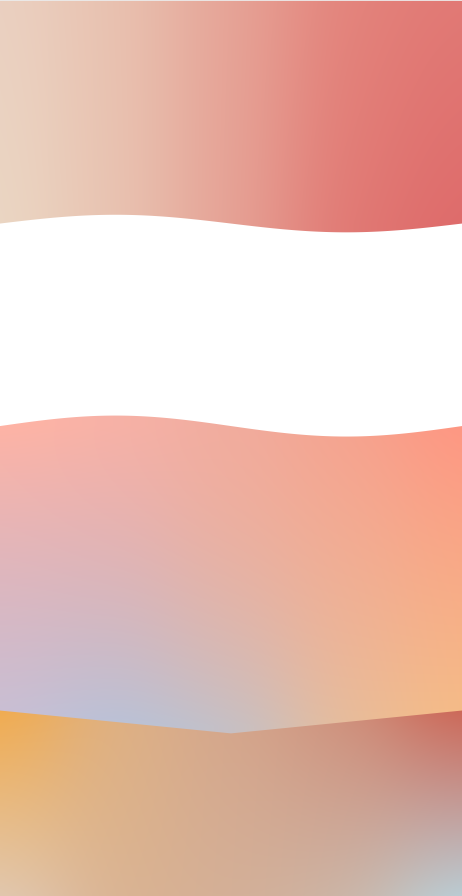
This background is drawn by a WebGL 2 fragment shader. Its source:

```glsl
#version 300 es
precision highp float;

uniform vec2 u_resolution;
out vec4 fragColor;

const float TAU = 6.2831853;

// Five evenly spaced colours blended by normalised Gaussian weights
vec3 softRamp(float x, vec3 stops[5]) {
    vec3 sum = vec3(0.0);
    float total = 0.0;
    for (int i = 0; i < 5; i++) {
        float d = (x * 4.0 - float(i)) * 1.4;
        float weight = exp(-d * d);
        sum += stops[i] * weight;
        total += weight;
    }
    return sum / total;
}

// Smooth curve through three colours at t = 0, 0.5 and 1
vec3 curveThrough(vec3 a, vec3 b, vec3 c, float t) {
    return a * (1.0 - t) * (1.0 - 2.0 * t) + b * 4.0 * t * (1.0 - t) + c * t * (2.0 * t - 1.0);
}

float waveEdge(float x, float level, float height) {
    return level - height * sin(TAU * x);
}

float foldEdge(float x, float level, float drop) {
    return level + drop * (1.0 - abs(2.0 * x - 1.0));
}

// Antialiased coverage of the area below an edge
float below(float depth, float edge, float pixel) {
    return clamp((depth - edge) / pixel + 0.5, 0.0, 1.0);
}

vec3 roseBand(float x, float t) {
    vec3 upper = softRamp(x, vec3[5](
        vec3(0.92, 0.82, 0.76), vec3(0.91, 0.76, 0.69), vec3(0.90, 0.64, 0.59),
        vec3(0.89, 0.51, 0.48), vec3(0.88, 0.47, 0.455)));
    vec3 lower = softRamp(x, vec3[5](
        vec3(0.92, 0.845, 0.77), vec3(0.91, 0.765, 0.695), vec3(0.90, 0.635, 0.585),
        vec3(0.88, 0.47, 0.45), vec3(0.87, 0.415, 0.415)));
    return mix(upper, lower, t);
}

vec3 pastelBand(float x, float t) {
    vec3 coral = softRamp(x, vec3[5](
        vec3(1.00, 0.705, 0.645), vec3(0.965, 0.695, 0.655), vec3(0.94, 0.675, 0.62),
        vec3(0.96, 0.64, 0.56), vec3(1.00, 0.585, 0.505)));
    vec3 blush = softRamp(x, vec3[5](
        vec3(0.87, 0.715, 0.745), vec3(0.855, 0.71, 0.73), vec3(0.895, 0.70, 0.65),
        vec3(0.94, 0.685, 0.58), vec3(0.975, 0.665, 0.52)));
    vec3 mist = softRamp(x, vec3[5](
        vec3(0.79, 0.75, 0.835), vec3(0.715, 0.76, 0.85), vec3(0.77, 0.75, 0.775),
        vec3(0.91, 0.735, 0.60), vec3(0.965, 0.74, 0.52)));
    return curveThrough(coral, blush, mist, t);
}

vec3 amberBand(float x, float t) {
    vec3 upper = softRamp(x, vec3[5](
        vec3(0.95, 0.67, 0.29), vec3(0.87, 0.695, 0.52), vec3(0.83, 0.65, 0.55),
        vec3(0.81, 0.57, 0.49), vec3(0.80, 0.39, 0.33)));
    vec3 lower = softRamp(x, vec3[5](
        vec3(0.885, 0.79, 0.695), vec3(0.855, 0.70, 0.565), vec3(0.83, 0.685, 0.59),
        vec3(0.80, 0.70, 0.64), vec3(0.72, 0.81, 0.85)));
    return mix(upper, lower, t);
}

void main() {
    vec2 uv = gl_FragCoord.xy / u_resolution;
    float x = uv.x;
    float depth = 1.0 - uv.y;
    float pixel = 1.0 / u_resolution.y;

    // Band boundaries, measured down from the top
    float whiteTop = waveEdge(x, 0.2495, 0.0098);
    float pastelTop = waveEdge(x, 0.4755, 0.0117);
    float amberTop = foldEdge(x, 0.793, 0.0255);

    // Layers from top to bottom
    vec3 color = roseBand(x, clamp(depth / 0.25, 0.0, 1.0));
    color = mix(color, vec3(1.0), below(depth, whiteTop, pixel));
    vec3 pastel = pastelBand(x, clamp((depth - 0.475) / 0.335, 0.0, 1.0));
    color = mix(color, pastel, below(depth, pastelTop, pixel));
    vec3 amber = amberBand(x, clamp((depth - 0.793) / 0.207, 0.0, 1.0));
    color = mix(color, amber, below(depth, amberTop, pixel));

    // Pale hairline along the top
    color = mix(vec3(0.92), color, below(depth, 0.001, pixel));

    fragColor = vec4(color, 1.0);
}
```
